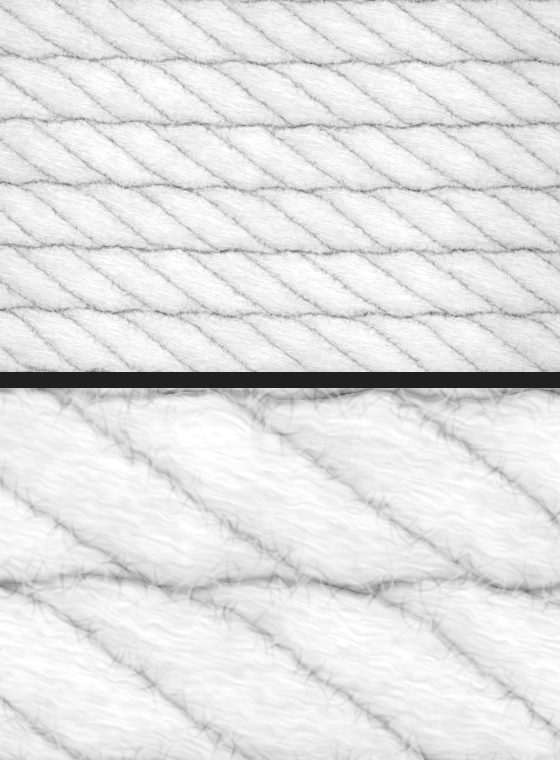
Top, the full canvas; bottom, a detail of the centre.
Write a Shadertoy shader that draws this texture.

```glsl
// Six rows of white twisted cotton rope, with fine fibres and loose frizz.

float hash(vec2 p) {
    vec3 q = fract(p.xyx * 0.1031);
    q += dot(q, q.yzx + 33.33);
    return fract((q.x + q.y) * q.z);
}

float noise(vec2 p) {
    vec2 i = floor(p), f = fract(p);
    f = f * f * (3.0 - 2.0 * f);
    return mix(mix(hash(i), hash(i + vec2(1, 0)), f.x),
               mix(hash(i + vec2(0, 1)), hash(i + vec2(1, 1)), f.x), f.y);
}

// Coverage of short, bent hairs scattered one per cell
float hairs(vec2 p, float seed, float soft) {
    p = p * 6.0 + seed * 3.7;
    float cover = 0.0;
    for (int j = -1; j <= 1; j++)
    for (int i = -1; i <= 1; i++) {
        vec2 cell = floor(p) + vec2(i, j);
        vec2 centre = cell + vec2(hash(cell + seed), hash(cell + seed + 17.3));
        float angle = 6.2832 * hash(cell + seed + 41.7);
        vec2 axis = vec2(cos(angle), sin(angle));
        vec2 q = p - centre;
        float along = dot(q, axis);
        float bend = (hash(cell + seed + 63.1) - 0.5) * 1.6;
        float across = abs(q.y * axis.x - q.x * axis.y - bend * along * along);
        float line = 1.0 - smoothstep(0.02, 0.05 + soft * 6.0, across);
        cover = max(cover, line * (1.0 - smoothstep(0.3, 0.75, abs(along))));
    }
    return cover;
}

void mainImage(out vec4 fragColor, in vec2 fragCoord) {
    vec2 uv = fragCoord / iResolution.xy;
    vec2 canvas = fragCoord / iResolution.y;
    float soft = 1.0 / (0.1695 * iResolution.y);

    // Rope space: one unit per row, with a slight sag along the rows
    canvas.y += 0.018 * smoothstep(0.0, 0.8, canvas.x) - 0.005 * smoothstep(0.9, 1.5, canvas.x);
    vec2 p = canvas / 0.1695;
    vec2 unwarped = p;

    // Scalloped, slightly ragged seams
    float nearSeam = pow(cos(3.14159 * p.y), 2.0);
    p.y += nearSeam * 0.027 * sin(6.83 * p.x + 2.1 * floor(p.y + 0.5));
    p += 0.03 * (vec2(noise(unwarped * 14.0), noise(unwarped * 14.0 + 50.0)) - 0.5);
    float row = floor(p.y), v = fract(p.y);

    // Helical strands: flat near the rope edges, steeper across its middle
    float helix = mix(1.0 - v, acos(2.0 * v - 1.0) / 3.14159, 0.6);
    float slope = 1.65 * (0.4 + 0.191 / sqrt(max(v * (1.0 - v), 0.04)));
    float s = (p.x + 0.1 - 0.13 * row - 1.65 * helix) / 0.92;
    s += 0.16 * (noise(vec2(p.x * 0.8, row * 7.3)) - 0.5);
    float strand = floor(s), f = fract(s);
    float groove = 0.92 * min(f, 1.0 - f) / sqrt(1.0 + slope * slope);
    float seam = min(v, 1.0 - v);

    // Rounded shading, darker on the lower left of each strand
    float tone = 0.981 + 0.02 * (hash(vec2(strand, row + 20.0)) - 0.5);
    tone -= 0.10 * exp(-5.5 * f) + 0.04 * exp(-9.0 * (1.0 - f));
    tone -= 0.12 * exp(-8.0 * v) + 0.06 * exp(-11.0 * (1.0 - v));

    // Fine fibres running almost along the rope
    float lean = p.y + 0.2 * p.x + 0.1 * f + 5.0 * hash(vec2(strand, row));
    float fibre = noise(vec2(p.x * 5.0, lean * 38.0)) - 0.5;
    float grain = noise(vec2(p.x * 18.0, lean * 60.0)) - 0.5;
    tone += 0.06 * fibre + 0.06 * grain;
    tone += 0.03 * (noise(unwarped * 3.0) - 0.5);

    // Dark grooves between strands and seams between rows
    float wear = 0.6 + 0.7 * noise(unwarped * 5.0 + 9.0);
    tone -= 0.115 * wear * exp(-pow(groove / 0.022, 2.0));
    tone -= 0.19 * wear * exp(-pow(seam / 0.028, 2.0));

    // Loose frizz gathered around grooves and seams
    float fuzz = max(exp(-pow(groove / 0.07, 2.0)), exp(-pow(seam / 0.1, 2.0)));
    for (int k = 0; k < 3; k++) {
        float seed = float(k) * 11.0;
        tone -= 0.06 * (0.12 + fuzz) * hairs(unwarped, seed + 3.0, soft);
        tone = mix(tone, 0.93, 0.35 * fuzz * hairs(unwarped, seed + 60.0, soft));
    }

    // Gentle falloff toward the sides, strongest on the right
    tone -= 0.05 * smoothstep(0.75, 1.0, uv.x) + 0.025 * (1.0 - smoothstep(0.0, 0.2, uv.x));
    tone -= 0.02 * smoothstep(0.3, 0.5, abs(uv.y - 0.5));
    fragColor = vec4(vec3(clamp(tone, 0.0, 1.0)), 1.0);
}
```
